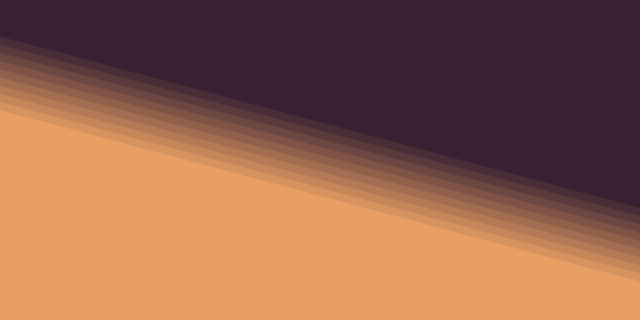
Reproduce this background procedurally as a Shadertoy shader.

```glsl
// A dusk slope: dark plum above, warm orange below, parted by a tilted
// ramp of flat colour bands. The signed distance to a slanted line is
// cut into equal steps, and each step blends the two colours further.

const vec3  PLUM       = vec3(0.220, 0.129, 0.198);
const vec3  ORANGE     = vec3(0.912, 0.625, 0.391);
const float TILT       = radians(15.0);  // downward slope to the right
const float MID_HEIGHT = 0.503;          // ramp centre at mid width, in canvas heights
const float BAND_WIDTH = 0.02473;        // across one band, in canvas heights
const float STEPS      = 10.0;           // colour steps from plum to orange

// Staircase rising by one at each integer, with edges softened over width w
float smoothStairs(float x, float w) {
    float edge = floor(x + 0.5);
    return edge - 1.0 + clamp((x - edge) / w + 0.5, 0.0, 1.0);
}

void mainImage(out vec4 fragColor, in vec2 fragCoord) {
    // Height units, measured from the centre of the ramp
    vec2 p = (fragCoord - 0.5 * iResolution.xy) / iResolution.y;
    p.y -= MID_HEIGHT - 0.5;

    // Distance below the slanted line, counted in bands
    float depth = -dot(p, vec2(sin(TILT), cos(TILT))) / BAND_WIDTH;
    float pixel = 1.0 / (iResolution.y * BAND_WIDTH);

    // Flat bands, held constant beyond both ends of the ramp
    float level = smoothStairs(depth + 0.5 * (STEPS + 1.0), min(pixel, 1.0));
    float blend = clamp(level / STEPS, 0.0, 1.0);

    fragColor = vec4(mix(PLUM, ORANGE, blend), 1.0);
}
```
